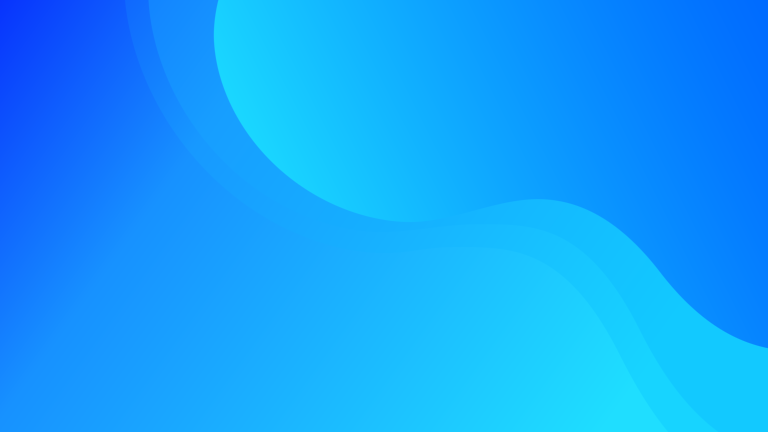
A WebGL 1 fragment shader for this background:

```glsl
precision highp float;

uniform vec2 u_resolution;

#define ASPECT 1.7778
#define ROUNDNESS 1.88
#define MID_STOP 0.33
#define FLOW_AXIS vec2(0.474, -0.341)
#define BLOB_AXIS vec2(-0.740, -0.372)
#define BLOB_EASE 1.2
#define BLOB_DEEP vec3(0.00, 0.42, 1.00)
#define BLOB_BRIGHT vec3(0.10, 0.84, 1.00)

// Cubic from a to b with the given end slopes
float hermite(float x, vec2 a, vec2 b, float slopeA, float slopeB) {
  float w = b.x - a.x;
  float t = clamp((x - a.x) / w, 0.0, 1.0);
  float s = 1.0 - t;
  return mix(a.y, b.y, t * t * (3.0 - 2.0 * t))
       + w * t * s * (slopeA * s - slopeB * t);
}

// Height of the wave running right from the trough
float waveHeight(float x, vec2 trough, vec2 crest, vec2 bend, vec2 tail, vec2 slopes) {
  if (x < crest.x) return hermite(x, trough, crest, 0.0, 0.0);
  if (x < bend.x) return hermite(x, crest, bend, 0.0, slopes.x);
  return hermite(x, bend, tail, slopes.x, slopes.y);
}

// Approximate signed distance, positive above the wave and inside the bowl
float ribbon(vec2 p, vec2 center, vec2 radius, vec2 crest, vec2 bend, vec2 tail, vec2 slopes) {
  if (p.x < center.x) {
    vec2 q = pow(max(abs(p - center) / radius, 1e-4), vec2(ROUNDNESS));
    return (1.0 - pow(q.x + q.y, 1.0 / ROUNDNESS)) * min(radius.x, radius.y);
  }
  vec2 trough = center - vec2(0.0, radius.y);
  float h = 0.002;
  float left = waveHeight(p.x - h, trough, crest, bend, tail, slopes);
  float right = waveHeight(p.x + h, trough, crest, bend, tail, slopes);
  float slope = (right - left) / (2.0 * h);
  return (p.y - 0.5 * (left + right)) / sqrt(1.0 + slope * slope);
}

vec3 threeStops(float t, vec3 start, vec3 middle, vec3 end) {
  vec3 low = mix(start, middle, clamp(t / MID_STOP, 0.0, 1.0));
  return mix(low, end, clamp((t - MID_STOP) / (1.0 - MID_STOP), 0.0, 1.0));
}

float cover(float d) {
  float pixel = 1.0 / u_resolution.y;
  return smoothstep(-0.75 * pixel, 0.75 * pixel, d);
}

void main() {
  vec2 p = gl_FragCoord.xy / u_resolution * vec2(ASPECT, 1.0);

  // Diagonal gradients
  float flow = dot(p - vec2(0.0, 1.0), FLOW_AXIS);
  float glow = clamp(dot(p - vec2(ASPECT, 1.0), BLOB_AXIS), 0.0, 1.0);

  vec3 back = threeStops(flow, vec3(0.03, 0.20, 0.99), vec3(0.09, 0.57, 1.0), vec3(0.12, 0.87, 1.0));
  vec3 outer = threeStops(flow, vec3(0.04, 0.27, 0.99), vec3(0.09, 0.60, 1.0), vec3(0.09, 0.83, 1.0));
  vec3 inner = threeStops(flow, vec3(0.06, 0.42, 1.0), vec3(0.09, 0.62, 1.0), vec3(0.07, 0.79, 1.0));
  vec3 blob = mix(BLOB_DEEP, BLOB_BRIGHT, pow(glow, BLOB_EASE));

  // Nested ribbons, widest first
  float outerEdge = ribbon(p, vec2(0.891, 1.046), vec2(0.604, 0.632), vec2(1.042, 0.428),
                           vec2(1.435, 0.178), vec2(1.597, -0.053), vec2(-2.0, -0.9));
  float innerEdge = ribbon(p, vec2(0.880, 1.023), vec2(0.537, 0.560), vec2(1.106, 0.481),
                           vec2(1.481, 0.236), vec2(1.713, -0.032), vec2(-2.0, -0.55));
  float blobEdge = ribbon(p, vec2(0.949, 0.919), vec2(0.454, 0.433), vec2(1.245, 0.539),
                          vec2(1.528, 0.370), vec2(1.778, 0.194), vec2(-1.3, -0.2));

  vec3 color = mix(back, outer, cover(outerEdge));
  color = mix(color, inner, cover(innerEdge));
  color = mix(color, blob, cover(blobEdge));
  gl_FragColor = vec4(color, 1.0);
}
```
